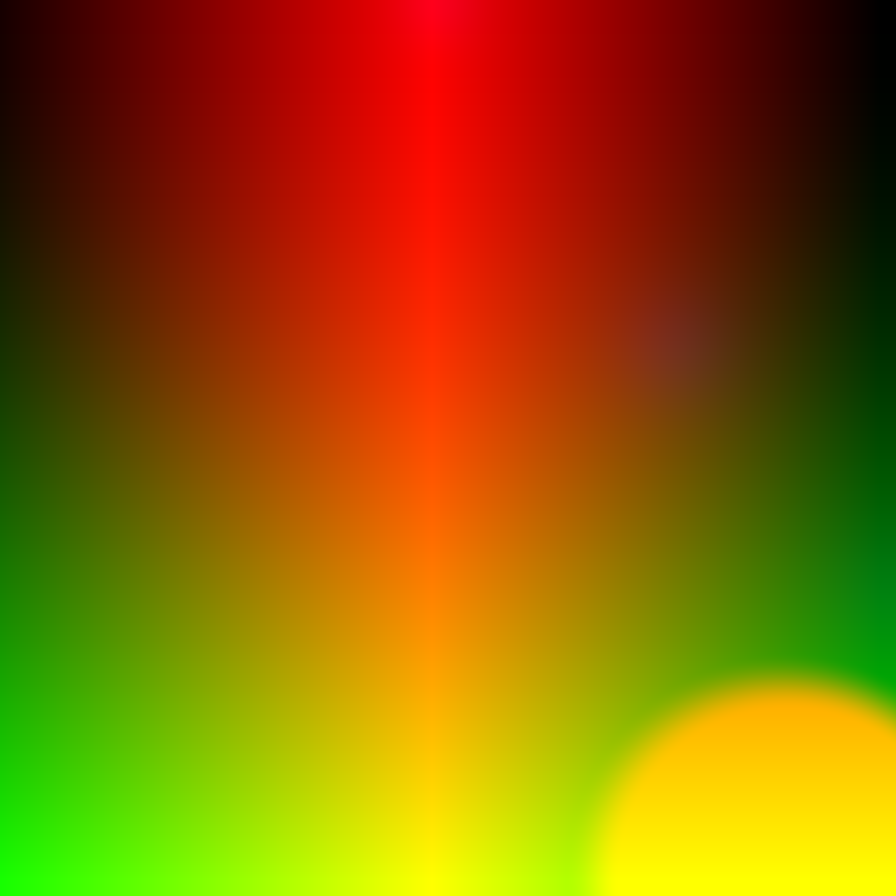
This background is drawn by a Shadertoy shader. Its source:

```glsl
// A warm colour field: a vertical red ridge crossed with a green rise from the floor,
// plus a soft-edged disc that restores full red in the lower right corner.
// Each colour channel is built from its own gradient, then faint blue glows are added.

const float HALF_PI = 1.5707963;

// Linear ridge peaking at the given centre, with its own slope on each side.
float ridge(float x, float centre, float leftSlope, float rightSlope) {
    float d = x - centre;
    return clamp(1.0 - max(-d * leftSlope, d * rightSlope), 0.0, 1.0);
}

// Slow start, fast finish: 0 at t = 0 and 1 at t = 1.
float easeIn(float t) {
    return 1.0 - cos(clamp(t, 0.0, 1.0) * HALF_PI);
}

// Disc coverage with a feathered rim.
float softDisc(vec2 p, vec2 centre, float radius, float feather) {
    float d = length(p - centre) - radius;
    return 1.0 - smoothstep(-feather, feather, d);
}

// Round gaussian glow.
float glow(vec2 p, vec2 centre, float spread) {
    vec2 d = (p - centre) / spread;
    return exp(-dot(d, d));
}

void mainImage(out vec4 fragColor, in vec2 fragCoord) {
    vec2 uv = fragCoord / iResolution.xy;

    // Red ridge, filled to full strength inside the disc
    float red = ridge(uv.x, 0.482, 1.9, 2.0);
    float disc = softDisc(uv, vec2(0.88, 0.02), 0.22, 0.032);
    red = mix(red, 1.0, disc);

    // Green rises towards the floor
    float green = min(1.03 * easeIn(1.0 - uv.y), 1.0);

    // Faint blue accents: top of the ridge, right flank, right edge
    float blue = 0.11 * glow(uv, vec2(0.49, 1.0), 0.05)
               + 0.11 * glow(uv, vec2(0.755, 0.61), 0.07)
               + 0.06 * glow(uv, vec2(1.0, 0.34), 0.08);

    fragColor = vec4(red, green, blue, 1.0);
}
```
